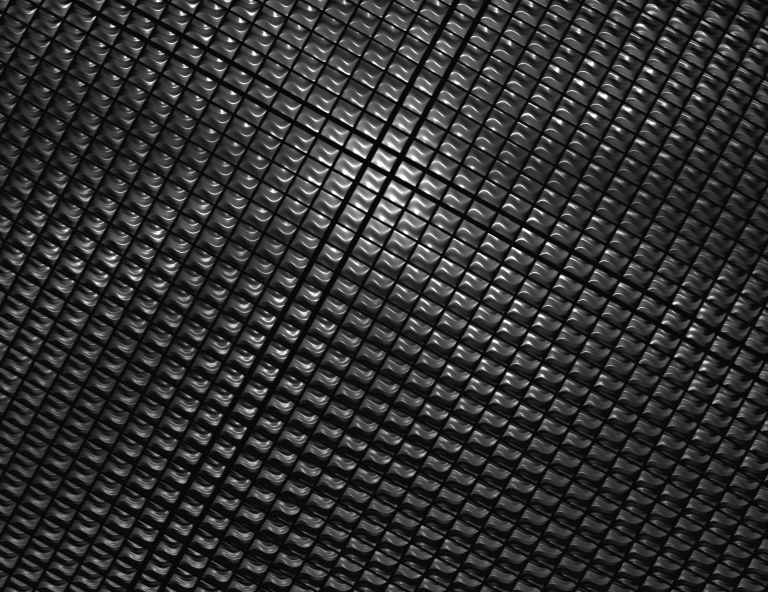
Write a Shadertoy shader that draws this pattern.

```glsl
// Glossy black embossed tiles on a tilted grid, rippled and lit by one near lamp
float hash(vec2 p) {
    return fract(sin(dot(p, vec2(127.1, 311.7))) * 4375.85);
}

float noise(vec2 p) {
    vec2 i = floor(p), f = fract(p);
    f = f * f * (3.0 - 2.0 * f);
    return mix(mix(hash(i), hash(i + vec2(1, 0)), f.x),
               mix(hash(i + vec2(0, 1)), hash(i + vec2(1, 1)), f.x), f.y);
}

// Height inside one tile: a pillow with one level S-shaped fold and fine grain
float relief(vec2 f, vec2 id, float reach) {
    vec2 dome = 1.0 - 4.0 * f * f;
    vec2 s = vec2(0.87 * f.x + 0.4 * f.y, 0.87 * f.y - 0.55 * f.x);
    float phase = 4.5 * noise(id * 0.12) + 0.5 * hash(id);
    float bend = sin(6.0 * s.x + 0.12 * phase);
    float freq = 7.0 + 3.0 * reach;
    float fold = sin(freq * s.y + 1.3 * bend + phase);
    float grain = sin((22.0 + 16.0 * reach) * s.y + 2.6 * bend - phase);
    return 0.18 * dome.x * dome.y + 0.1 * fold + 0.01 * grain * smoothstep(0.0, 0.5, reach);
}

// Brightness at p, measured from the lamp along the grid axes
float shade(vec2 p) {
    vec2 q = p / vec2(0.047, 0.0375) + 0.5;
    vec2 id = floor(q), f = fract(q) - 0.5;
    float r = length(p), e = 0.012;

    // Surface slope
    float h = relief(f, id, r);
    vec2 slope = vec2(relief(f + vec2(e, 0), id, r) - h,
                      relief(f + vec2(0, e), id, r) - h) / e;
    vec3 n = normalize(vec3(-slope, 1.0));

    // Lamp and gloss, with broad uneven fans of light
    vec3 lamp = normalize(vec3(-p, 0.42));
    vec3 halfway = normalize(lamp + vec3(0, 0, 1));
    float fan = noise(2.4 * p / (r + 0.08) + 1.5 * p + 7.0);
    float fade = 1.0 / (1.0 + 3.0 * r * r);
    float diffuse = max(dot(n, lamp), 0.0);
    float facing = max(dot(n, halfway), 0.0);
    float light = 0.045 + 0.33 * diffuse * (0.55 + 0.6 * fan);
    light += fade * (0.4 + 0.9 * fan) * (0.1 * pow(facing, 12.0) + 1.15 * pow(facing, 50.0));

    // Hot spot just below the lamp
    vec2 spot = p - vec2(0.02, -0.035);
    light += 0.6 * exp(-dot(spot, spot) * 90.0) * pow(diffuse, 3.0);

    // Grooves widen beside the two axes through the lamp
    vec2 width = 0.02 + 0.08 * exp(-p * p * 700.0);
    vec2 wall = smoothstep(width, width + 0.07, 0.5 - abs(f));
    return mix(0.03, light, wall.x * wall.y);
}

void mainImage(out vec4 fragColor, in vec2 fragCoord) {
    float tone = 0.0;
    // Nine samples per pixel smooth the edges and glints
    for (int i = 0; i < 9; i++) {
        vec2 jitter = (vec2(i % 3, i / 3) - 1.0) / 3.0;
        vec2 p = (fragCoord + jitter - vec2(0.5, 0.73) * iResolution.xy) / iResolution.y;
        p = vec2(0.875 * p.x - 0.485 * p.y, 0.485 * p.x + 0.875 * p.y);
        tone += min(shade(p), 1.0) / 9.0;
    }
    fragColor = vec4(vec3(tone), 1.0);
}
```
